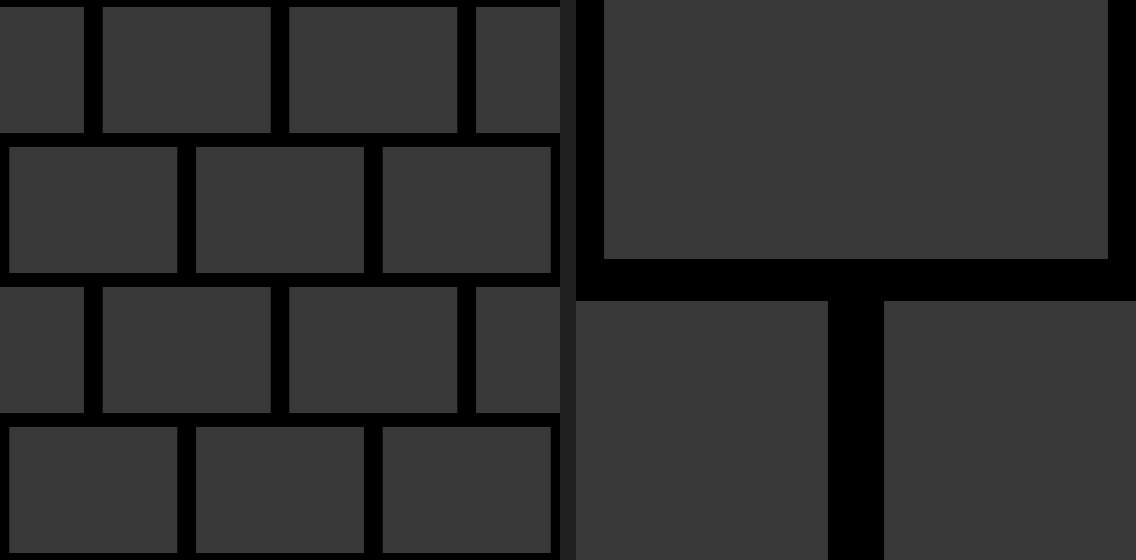
Left, the full canvas; right, a detail of the centre.
Write a WebGL 1 fragment shader that draws this pattern.

```glsl
precision highp float;
// Running-bond wall: flat dark grey bricks with sharp corners on black joints.
// The canvas is split into whole cells, every second row slides by half a
// brick, and each cell is filled by a box with pixel-wide smoothed edges.

uniform vec2 u_resolution;

#define BRICKS vec2(3.0, 4.0)      // repeats across and down
#define FILL vec2(0.9, 0.9)        // brick size as a share of its cell
#define ROW_SHIFT 0.5              // slide of odd rows, in bricks
#define BRICK_COLOR vec3(0.22)
#define JOINT_COLOR vec3(0.0)

// Position inside the brick cell, measured from its centre (-0.5 to 0.5).
vec2 brickCell(vec2 uv) {
  vec2 grid = uv * BRICKS;
  grid.x += ROW_SHIFT * mod(floor(grid.y), 2.0);
  return fract(grid) - 0.5;
}

// Share of the pixel covered by the brick; pixel is its size in cell units.
float brickCoverage(vec2 cell, vec2 pixel) {
  vec2 inset = (0.5 * FILL - abs(cell)) / pixel;
  vec2 cover = clamp(inset + 0.5, 0.0, 1.0);
  return cover.x * cover.y;
}

void main() {
  vec2 uv = gl_FragCoord.xy / u_resolution;
  vec2 pixel = BRICKS / u_resolution;
  float brick = brickCoverage(brickCell(uv), pixel);
  gl_FragColor = vec4(mix(JOINT_COLOR, BRICK_COLOR, brick), 1.0);
}
```
